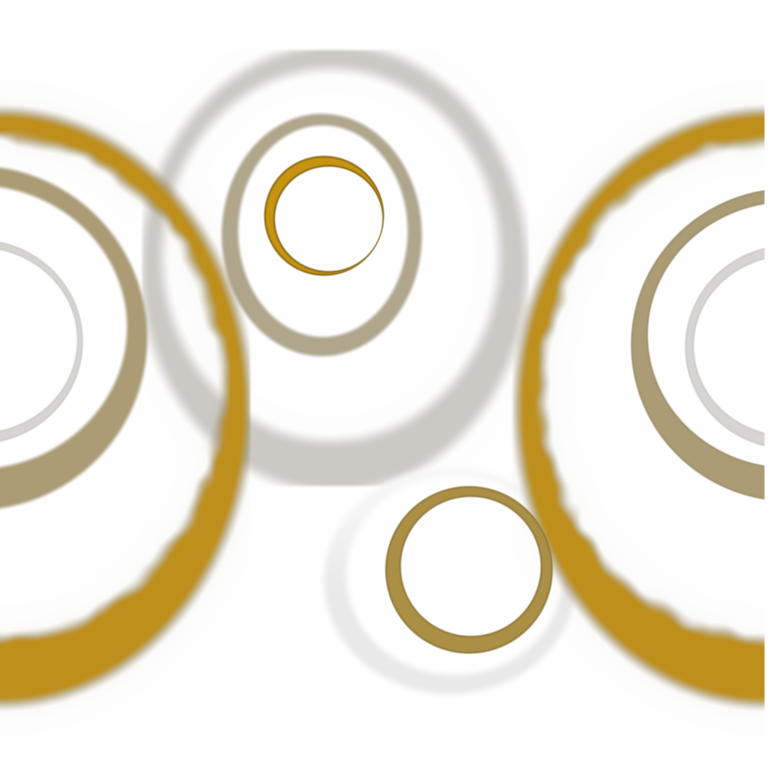
Write a three.js fragment shader that draws this background.

```glsl
// Overlapping rings in gold, taupe and grey on a white ground.
// Each ring is the area between two offset ellipses, so its band swells
// on one side; broad rings get feathered edges and flattened sides.

varying vec2 vUv;

const vec3 PAPER = vec3(0.995);
const vec3 GOLD = vec3(0.75, 0.56, 0.11);
const vec3 GOLD_EDGE = vec3(0.60, 0.54, 0.38);
const vec3 BRIGHT_GOLD = vec3(0.78, 0.58, 0.07);
const vec3 OLIVE = vec3(0.67, 0.56, 0.27);
const vec3 TAUPE = vec3(0.69, 0.65, 0.55);
const vec3 WARM_TAUPE = vec3(0.67, 0.61, 0.46);
const vec3 GREY = vec3(0.80, 0.79, 0.77);
const vec3 SILVER = vec3(0.84, 0.835, 0.825);
const vec3 MIST = vec3(0.915);

const float CRISP = 0.0017;
const float SOFT = 0.004;
const float FEATHER = 0.012;
const float HALO_WIDTH = 0.035;
const float HALO_STRENGTH = 0.06;
const float ROUGHNESS = 0.010;
const float ROUGH_SCALE = 38.0;
const float RIGHT_MARGIN = 0.995;

float hash(vec2 p) {
  return fract(sin(dot(p, vec2(127.1, 311.7))) * 43758.5453);
}

float noise(vec2 p) {
  vec2 i = floor(p);
  vec2 f = fract(p);
  f = f * f * (3.0 - 2.0 * f);
  return mix(mix(hash(i), hash(i + vec2(1.0, 0.0)), f.x),
             mix(hash(i + vec2(0.0, 1.0)), hash(i + vec2(1.0)), f.x), f.y);
}

// Approximate signed distance; e holds centre (xy) and radii (zw).
float ellipse(vec2 p, vec4 e) {
  vec2 q = (p - e.xy) / e.zw;
  float k = length(q);
  return k * (k - 1.0) / max(length(q / e.zw), 0.0001);
}

// Coverage of a box given by its low (xy) and high (zw) corners.
float boxMask(vec2 p, vec4 box) {
  vec2 d = min(p - box.xy, box.zw - p);
  return smoothstep(-0.002, 0.004, min(d.x, d.y));
}

// Ring with a thin darker rim.
void addRing(inout vec3 col, vec2 p, vec4 outer, vec4 inner,
             vec3 tint, float soft, float rim) {
  float depth = min(-ellipse(p, outer), ellipse(p, inner));
  float shade = 1.0 - rim * (1.0 - smoothstep(0.0, 0.004, depth));
  col = mix(col, tint * shade, smoothstep(-soft, soft, depth));
}

// Broad feathered ring with a pale halo, cut flat by a box.
void addBroadRing(inout vec3 col, vec2 p, vec4 outer, vec4 inner, vec4 box,
                  vec3 core, vec3 edge, float rough) {
  float dOut = ellipse(p, outer);
  float dIn = ellipse(p, inner);
  dIn += rough * (noise(p * ROUGH_SCALE) - 0.5);
  float depth = min(-dOut, dIn);
  float halo = exp(-max(-depth, 0.0) / HALO_WIDTH * 3.0) * HALO_STRENGTH;
  float band = smoothstep(-FEATHER, FEATHER, depth);
  vec3 tint = mix(edge, core, smoothstep(-0.004, 0.013, depth));
  col = mix(col, tint, max(band, halo) * boxMask(p, box));
}

void main() {
  vec2 p = vUv;
  vec3 col = PAPER;

  // Pale rings at the back; the lower one fades towards its top
  addBroadRing(col, p, vec4(0.435, 0.651, 0.252, 0.291),
               vec4(0.431, 0.668, 0.219, 0.242),
               vec4(0.184, 0.366, 0.690, 0.936), GREY, GREY, 0.0);
  vec3 mistTint = mix(MIST, vec3(0.965), smoothstep(0.22, 0.36, p.y));
  addRing(col, p, vec4(0.586, 0.2435, 0.164, 0.147),
          vec4(0.592, 0.251, 0.141, 0.130), mistTint, 0.007, 0.0);

  // Nested rings in the upper middle
  addRing(col, p, vec4(0.419, 0.694, 0.130, 0.1575),
          vec4(0.4205, 0.699, 0.1105, 0.138), TAUPE, SOFT, 0.06);
  addRing(col, p, vec4(0.422, 0.719, 0.078, 0.078),
          vec4(0.428, 0.715, 0.070, 0.068), BRIGHT_GOLD, CRISP, 0.35);

  // Nested rings at the left edge
  addRing(col, p, vec4(-0.0325, 0.560, 0.224, 0.224),
          vec4(-0.0325, 0.574, 0.198, 0.185), WARM_TAUPE, SOFT, 0.05);
  addRing(col, p, vec4(-0.0286, 0.555, 0.1367, 0.133),
          vec4(-0.0286, 0.557, 0.129, 0.1205), SILVER, CRISP, 0.05);
  addBroadRing(col, p, vec4(0.0, 0.469, 0.326, 0.387),
               vec4(0.0, 0.496, 0.289, 0.3255),
               vec4(-0.1, 0.0, 0.327, 1.0), GOLD, GOLD_EDGE, ROUGHNESS);

  // Nested rings at the right edge
  addRing(col, p, vec4(1.0286, 0.551, 0.207, 0.204),
          vec4(1.0286, 0.564, 0.185, 0.173), WARM_TAUPE, CRISP, 0.08);
  addRing(col, p, vec4(1.0286, 0.548, 0.1367, 0.133),
          vec4(1.0286, 0.5495, 0.125, 0.117), SILVER, CRISP, 0.05);
  addBroadRing(col, p, vec4(1.0, 0.469, 0.328, 0.387),
               vec4(1.0, 0.492, 0.293, 0.323),
               vec4(0.666, 0.0, 1.1, 1.0), GOLD, GOLD_EDGE, ROUGHNESS);

  // Olive ring in front, then the thin margin on the right
  addRing(col, p, vec4(0.6107, 0.258, 0.109, 0.109),
          vec4(0.613, 0.2625, 0.091, 0.0905), OLIVE, CRISP, 0.18);
  col = mix(col, PAPER, smoothstep(-0.001, 0.002, p.x - RIGHT_MARGIN));

  gl_FragColor = vec4(col, 1.0);
}
```
